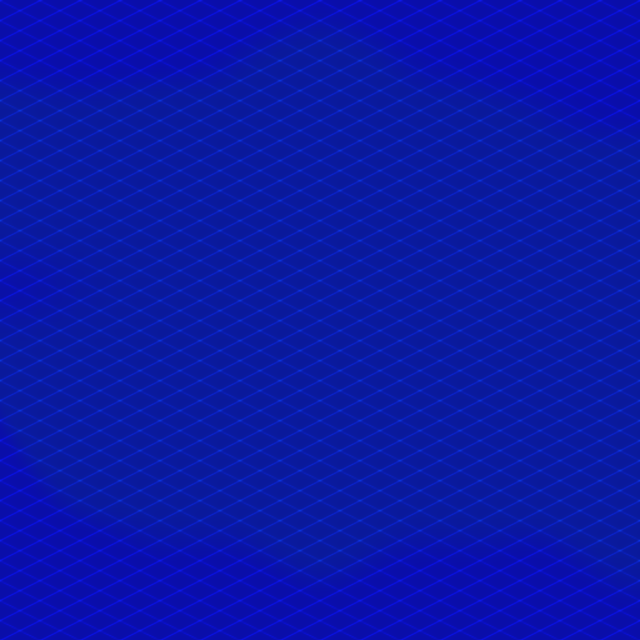
Give the GLSL for this pattern, as a WebGL 2 fragment shader.

```glsl
#version 300 es
precision highp float;
uniform vec2 u_resolution;
out vec4 outColor;

float bump(float x, float center, float width) {
    float d = (x - center) / width;
    return exp(-d * d);
}

float hash(vec2 p) {
    return fract(sin(dot(p, vec2(127.1, 311.7))) * 43758.5);
}

float noise(vec2 p) {
    vec2 i = floor(p), f = fract(p);
    f = f * f * (3.0 - 2.0 * f);
    return mix(mix(hash(i), hash(i + vec2(1, 0)), f.x),
               mix(hash(i + vec2(0, 1)), hash(i + vec2(1, 1)), f.x), f.y);
}

// Distance to the nearest integer line, in lattice units
float lineDistance(float v) {
    return abs(fract(v + 0.5) - 0.5);
}

float stroke(float dist, float halfWidth, float aa) {
    return 1.0 - smoothstep(halfWidth - aa, halfWidth + aa, dist);
}

// 1 in the muted central area, 0 in the vivid top and bottom areas
float mutedArea(vec2 uv) {
    float top = 0.865 + 0.1 * bump(uv.x, 0.5, 0.13) - 0.08 * smoothstep(0.7, 1.0, uv.x);
    float bottom = 0.155 + 0.2 * exp(-uv.x / 0.08) - 0.055 * bump(uv.x, 0.5, 0.1)
                 - 0.08 * smoothstep(0.8, 1.0, uv.x);
    float wobble = 0.03 * (noise(uv * vec2(8.0, 14.0)) - 0.5);
    float edge = min(top - uv.y, uv.y - bottom) + wobble;
    float leftPatch = bump(uv.x, 0.0, 0.11) * bump(uv.y, 0.55, 0.055);
    return smoothstep(-0.035, 0.045, edge) * (1.0 - 0.85 * leftPatch);
}

void main() {
    vec2 uv = gl_FragCoord.xy / u_resolution;
    float aa = 0.75 / min(u_resolution.x, u_resolution.y);

    // Rhombic lattice: 16 cells across, 32 down
    vec2 cell = vec2(16.0, 32.0) * (uv + vec2(0.0, 0.001));
    float falling = cell.x + cell.y;
    float rising = cell.x - cell.y;
    float risingDist = lineDistance(rising) / 35.78;
    float fallingDist = lineDistance(falling) / 35.78;

    float muted = mutedArea(uv);
    vec3 ground = mix(vec3(0.04, 0.055, 0.665), vec3(0.04, 0.10, 0.61), muted);
    vec3 lineColor = mix(vec3(0.04, 0.065, 0.90), vec3(0.04, 0.135, 0.81), muted);
    vec3 nodeColor = mix(vec3(0.05, 0.10, 0.94), vec3(0.04, 0.22, 0.89), muted);

    // Soft halo and a slight shade across each rhombus
    float halo = exp(-min(risingDist, fallingDist) / 0.0035);
    vec3 color = mix(ground, lineColor, 0.16 * halo);
    color *= 1.015 - 0.035 * fract(rising);

    // Faint falling lines, broken into dots around their midpoints
    float middle = 1.0 - smoothstep(0.2, 0.34, abs(fract(rising) - 0.5));
    float dots = 0.55 + 0.45 * cos(rising * 6.28318 * 8.0);
    float dash = stroke(fallingDist, 0.0014, aa) * (0.22 + 0.4 * middle * dots);
    color = mix(color, lineColor, dash);

    // Rising lines with a fine beaded grain
    float beads = 0.8 + 0.12 * cos(falling * 6.28318 * 8.0);
    color = mix(color, lineColor, stroke(risingDist, 0.0011, aa) * beads);

    // Small glints where the lines cross
    float node = exp(-dot(vec2(risingDist, fallingDist), vec2(risingDist, fallingDist)) / 0.000004);
    color = mix(color, nodeColor, 0.8 * node);

    outColor = vec4(color, 1.0);
}
```
